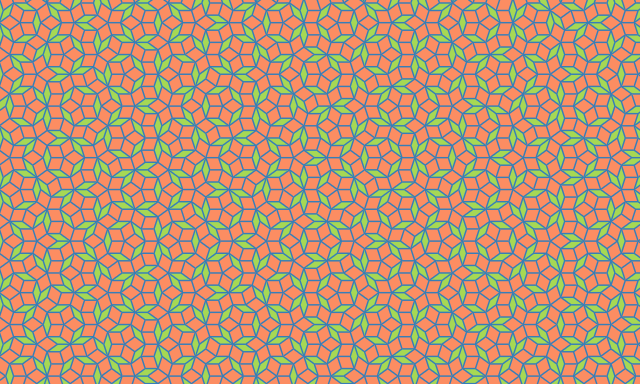
Reproduce this pattern procedurally as a WebGL 2 fragment shader.

```glsl
#version 300 es
precision highp float;
// Penrose tiling of thick and thin rhombs with outlined edges, built as the dual of a pentagrid.

uniform vec2 u_resolution;
out vec4 fragColor;

const float TAU = 6.2831853;

// Offsets of the five line families; a zero sum gives a true Penrose tiling.
const float gridShift[5] = float[](0.27, -0.41, 0.13, 0.36, -0.35);

float cross2(vec2 a, vec2 b) {
    return a.x * b.y - a.y * b.x;
}

// Point where line m of family a meets line n of family b.
vec2 gridCrossing(vec2 dirA, float m, vec2 dirB, float n) {
    return vec2(m * dirB.y - n * dirA.y, n * dirA.x - m * dirB.x) / cross2(dirA, dirB);
}

// Returns (distance to the nearest edge, 1 for a thin rhomb) at p, in edge lengths.
vec2 penrose(vec2 p) {
    vec2 dir[5];
    for (int j = 0; j < 5; j++) {
        float angle = TAU * float(j) / 5.0;
        dir[j] = vec2(cos(angle), sin(angle));
    }

    vec2 gridPoint = p / 2.5;
    vec2 best = vec2(-1e3, 0.0);

    // Each crossing of two grid lines stands for one rhomb; test those nearby.
    for (int a = 0; a < 4; a++)
    for (int b = a + 1; b < 5; b++)
    for (int corner = 0; corner < 4; corner++) {
        float lineA = floor(dot(gridPoint, dir[a]) + gridShift[a]) + float(corner % 2);
        float lineB = floor(dot(gridPoint, dir[b]) + gridShift[b]) + float(corner / 2);
        vec2 crossing = gridCrossing(dir[a], lineA - gridShift[a], dir[b], lineB - gridShift[b]);

        // Centre of the rhomb from the grid cell indices around the crossing.
        vec2 centre = vec2(0.0);
        for (int j = 0; j < 5; j++) {
            float index = ceil(dot(crossing, dir[j]) + gridShift[j]);
            if (j == a) index = lineA + 0.5;
            if (j == b) index = lineB + 0.5;
            centre += (index - gridShift[j]) * dir[j];
        }

        // The rhomb that holds p has the largest inner margin.
        vec2 q = p - centre;
        float height = abs(cross2(dir[a], dir[b]));
        float margin = 0.5 * height - max(abs(cross2(dir[a], q)), abs(cross2(dir[b], q)));
        if (margin > best.x) best = vec2(margin, step(height, 0.75));
    }
    return best;
}

void main() {
    // Fifty edge lengths span the canvas width.
    float pixel = 50.0 / u_resolution.x;
    vec2 p = (gl_FragCoord.xy - 0.5 * u_resolution) * pixel;
    vec2 tile = penrose(p);

    vec3 thickOrange = vec3(0.988, 0.553, 0.384);
    vec3 thinGreen = vec3(0.651, 0.847, 0.329);
    vec3 edgeBlue = vec3(0.216, 0.494, 0.722);

    // Fill by rhomb type, then draw smooth outlines.
    vec3 color = mix(thickOrange, thinGreen, tile.y);
    float edge = clamp((0.057 - tile.x) / pixel + 0.5, 0.0, 1.0);
    fragColor = vec4(mix(color, edgeBlue, edge), 1.0);
}
```
